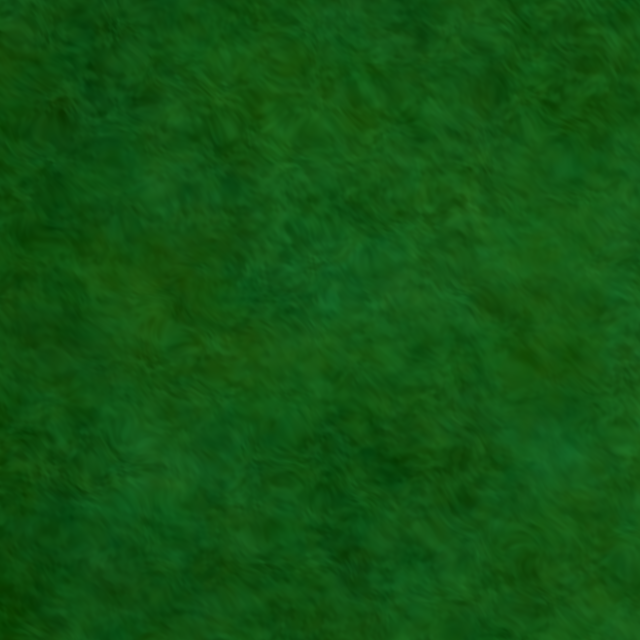
Give the GLSL for this texture, as a Shadertoy shader.

```glsl
// Soft green felt: broad cloudy patches under a fine, slanted nap of short fibres.
// Layers of smooth value noise shift the brightness, while separate slow noise
// turns the hue between bluish and yellowish green.

const vec3  BASE_GREEN   = vec3(0.070, 0.328, 0.072);
const vec3  BRIGHT_SHIFT = vec3(0.42, 1.00, 0.62);     // colour change per unit of tone
const vec3  COOL_SHIFT   = vec3(-0.012, 0.002, 0.030); // towards bluish green
const vec3  WARM_SHIFT   = vec3(0.024, 0.000, -0.004); // towards olive
const float PATCH_SCALE  = 5.0;                        // cells across the canvas
const float PATCH_AMOUNT = 0.056;
const float TUFT_SCALE   = 26.0;
const float TUFT_AMOUNT  = 0.028;
const vec2  FIBRE_SCALE  = vec2(58.0, 105.0);          // along and across a fibre
const float FIBRE_AMOUNT = 0.036;
const float FUZZ_AMOUNT  = 0.020;
const float FIBRE_ANGLE  = -0.60;
const float SIDE_LIGHT   = 0.028;                      // brightening to the right

float hash(vec2 cell) {
    return fract(sin(dot(cell, vec2(127.1, 311.7))) * 43758.5453);
}

// Smooth value noise from -1 to 1
float noise(vec2 p) {
    vec2 cell = floor(p);
    vec2 f = fract(p);
    f = f * f * f * (f * (f * 6.0 - 15.0) + 10.0);
    float low  = mix(hash(cell), hash(cell + vec2(1.0, 0.0)), f.x);
    float high = mix(hash(cell + vec2(0.0, 1.0)), hash(cell + vec2(1.0, 1.0)), f.x);
    return 2.0 * mix(low, high, f.y) - 1.0;
}

vec2 rotate(vec2 p, float angle) {
    float c = cos(angle);
    float s = sin(angle);
    return vec2(c * p.x + s * p.y, c * p.y - s * p.x);
}

// Noise summed over octaves, each turned to hide the grid
float cloud(vec2 p) {
    float sum = 0.0;
    float weight = 0.55;
    for (int i = 0; i < 4; i++) {
        sum += weight * noise(p);
        p = rotate(p, 0.9) * 2.03 + 17.3;
        weight *= 0.55;
    }
    return sum;
}

// Short strokes lying along the given angle
float fibres(vec2 p, float angle, float scale) {
    return noise(rotate(p, angle) * FIBRE_SCALE * scale + 41.7 * scale);
}

void mainImage(out vec4 fragColor, in vec2 fragCoord) {
    vec2 p = fragCoord / iResolution.y;

    // Broad patches, mid-sized tufts and side light
    float tone = PATCH_AMOUNT * cloud(p * PATCH_SCALE + 3.7);
    tone += TUFT_AMOUNT * noise(rotate(p, FIBRE_ANGLE) * TUFT_SCALE * vec2(0.8, 1.2));
    tone += SIDE_LIGHT * (fragCoord.x / iResolution.x - 0.5);

    // Fine nap, bent a little so that the strokes do not run in rows
    vec2 bent = p + 0.012 * vec2(noise(p * 19.0 + 5.1), noise(p * 19.0 + 61.3));
    float nap = 0.6 * fibres(bent, FIBRE_ANGLE, 1.0)
              + 0.6 * fibres(bent, FIBRE_ANGLE + 0.45, 0.83);
    float fuzz = fibres(bent, FIBRE_ANGLE - 0.25, 1.7);
    float napStrength = 1.0 + 0.35 * noise(p * 7.0 + 29.0);
    tone += napStrength * (FIBRE_AMOUNT * nap + FUZZ_AMOUNT * fuzz);

    // Hue drift, partly tied to the patches
    float cool = cloud(p * 7.0 + 83.0) + 0.35 * noise(p * 45.0 + 12.0);
    float warm = cloud(p * 11.0 + 131.0) + 0.4 * noise(bent * 60.0 + 7.0);

    vec3 color = BASE_GREEN + tone * BRIGHT_SHIFT + cool * COOL_SHIFT + warm * WARM_SHIFT;
    fragColor = vec4(clamp(color, 0.0, 1.0), 1.0);
}
```
